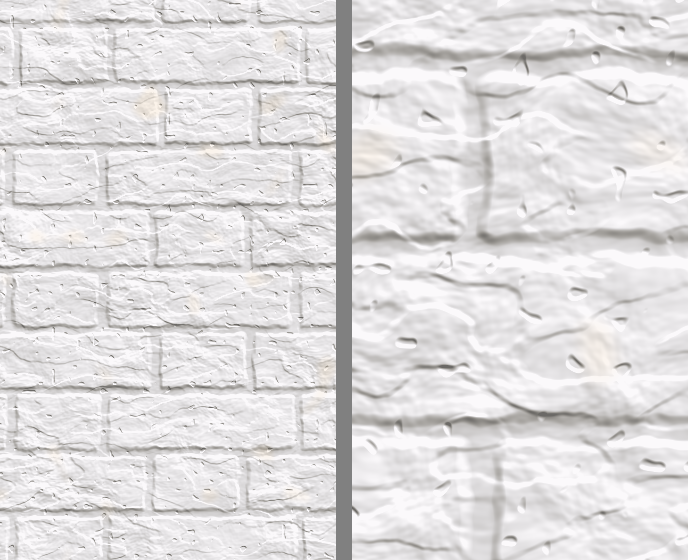
Left: the whole. Right: its middle third, enlarged.
A Shadertoy shader for this texture:

```glsl
// Layout, in canvas heights
const float COURSE = 0.109;         // height of one row with its joint
const float FIRST_COURSE = 0.0833;  // lowest full row starts here
const float PERIOD = 0.512;         // one header plus one stretcher
const float HEADER_HALF = 0.084;
const float HEADER_CENTER = 0.361;
const float ROW_JITTER = 0.028;
const float JOINT_HALF = 0.0055;
const float SIZE_JITTER = 0.004;
const float CORNER = 0.006;

// Relief and light
const vec2 TO_LIGHT = vec2(0.4, 0.92);
const float BRICK_HEIGHT = 0.0009;
const float GRAIN_HEIGHT = 0.0014;
const float LEDGE_HEIGHT = 0.0005;
const float PIT_HEIGHT = 0.0008;
const float SLOPE_STEP = 0.0016;
const float SHADOW_REACH = 0.009;
const float SHADOW_DEPTH = 0.15;

// Paint
const float BRICK_TONE = 0.905;
const float MORTAR_TONE = 0.865;
const vec3 LIT_TINT = vec3(1.0, 0.992, 1.0);
const vec3 SHADE_TINT = vec3(1.0, 0.98, 0.95);
const vec3 STAIN_TINT = vec3(1.0, 0.975, 0.93);

float hash(vec2 p) {
    vec3 q = fract(p.xyx * vec3(0.1031, 0.1030, 0.0973));
    q += dot(q, q.yzx + 33.33);
    return fract((q.x + q.y) * q.z);
}

vec2 gradient(vec2 cell) {
    float a = 6.2832 * hash(cell);
    return vec2(cos(a), sin(a));
}

float noise(vec2 p) {
    vec2 i = floor(p), f = p - i;
    vec2 u = f * f * f * (f * (f * 6.0 - 15.0) + 10.0);
    vec2 e = vec2(0.0, 1.0);
    float low = mix(dot(gradient(i), f), dot(gradient(i + e.yx), f - e.yx), u.x);
    float high = mix(dot(gradient(i + e), f - e), dot(gradient(i + 1.0), f - 1.0), u.x);
    return mix(low, high, u.y);
}

// Flemish bond: 1 on a brick, 0 in the joints; id names the brick
float brickMask(vec2 p, out vec2 id) {
    p += 0.006 * vec2(noise(p * 24.0), noise(p * 24.0 + 71.0));
    p += 0.003 * vec2(noise(p * 85.0 + 13.0), noise(p * 85.0 + 47.0));
    float y = (p.y - FIRST_COURSE) / COURSE;
    float row = floor(y);
    float shift = HEADER_CENTER + 0.5 * PERIOD * mod(row, 2.0);
    shift += ROW_JITTER * (hash(vec2(row + 40.0, 9.0)) - 0.5);

    float u = (p.x - shift) / PERIOD;
    float k = floor(u + 0.5);
    vec2 halfSize = vec2(HEADER_HALF, 0.5 * COURSE);
    if (abs(u - k) * PERIOD > HEADER_HALF) {
        k = floor(u) + 0.5;
        halfSize.x = 0.5 * PERIOD - HEADER_HALF;
    }
    id = vec2(2.0 * k, row) + 50.0;
    halfSize -= JOINT_HALF + SIZE_JITTER * vec2(hash(id), 0.4 * hash(id + 17.0));

    vec2 local = vec2((u - k) * PERIOD, (y - row - 0.5) * COURSE);
    vec2 q = abs(local) - halfSize + CORNER;
    float d = length(max(q, 0.0)) + min(max(q.x, q.y), 0.0) - CORNER;
    return 1.0 - smoothstep(-0.005, 0.003, d);
}

// Painted surface: bricks, grain, flaked ledges and pits
float surfaceHeight(vec2 p) {
    vec2 id;
    float mask = brickMask(p, id);
    vec2 q = p * vec2(0.75, 1.0);
    q += 0.012 * vec2(noise(p * 17.0 + 5.0), noise(p * 17.0 + 29.0));

    float grain = 0.0, amplitude = 1.0, frequency = 22.0;
    for (int i = 0; i < 4; i++) {
        grain += amplitude * noise(q * frequency + float(i) * 19.0);
        amplitude *= 0.48;
        frequency *= 2.1;
    }
    float ledge = smoothstep(-0.06, 0.06, noise(q * vec2(20.0, 34.0)) + 0.25 * grain);
    float pit = smoothstep(0.36, 0.5, noise(p * 68.0 + 3.0));
    float roughness = clamp(0.9 + 1.1 * noise(p * 6.0 + 8.0), 0.4, 1.5);
    roughness *= mix(0.65, 1.0, mask);
    return BRICK_HEIGHT * mask - PIT_HEIGHT * pit
         + roughness * (GRAIN_HEIGHT * grain + LEDGE_HEIGHT * ledge);
}

void mainImage(out vec4 fragColor, in vec2 fragCoord) {
    vec2 p = fragCoord / iResolution.y;
    vec2 id, otherId;
    float mask = brickMask(p, id);

    // Slope towards the light
    float slope = surfaceHeight(p + TO_LIGHT * SLOPE_STEP) - surfaceHeight(p);
    float tone = mix(MORTAR_TONE, BRICK_TONE + 0.025 * (hash(id + 5.0) - 0.5), mask);
    tone -= slope / SLOPE_STEP;

    // Soft shadow cast into the joints, weaker where paint fills them
    float shadow = 0.0;
    for (int i = 1; i <= 4; i++) {
        float reach = SHADOW_REACH * float(i) / 4.0;
        shadow += 0.25 * max(brickMask(p + TO_LIGHT * reach, otherId) - mask, 0.0);
    }
    tone -= SHADOW_DEPTH * shadow * clamp(0.9 + 1.4 * noise(p * 11.0 + 60.0), 0.2, 1.5);

    // Uneven whitewash and faint warm stains
    tone += 0.035 * noise(p * 9.0 + 33.0);
    tone = clamp(tone, 0.42, 0.985);
    vec3 color = tone * mix(SHADE_TINT, LIT_TINT, smoothstep(0.55, 0.92, tone));
    color *= mix(vec3(1.0), STAIN_TINT, smoothstep(0.3, 0.55, noise(p * 13.0 + 90.0)));
    fragColor = vec4(color, 1.0);
}
```
